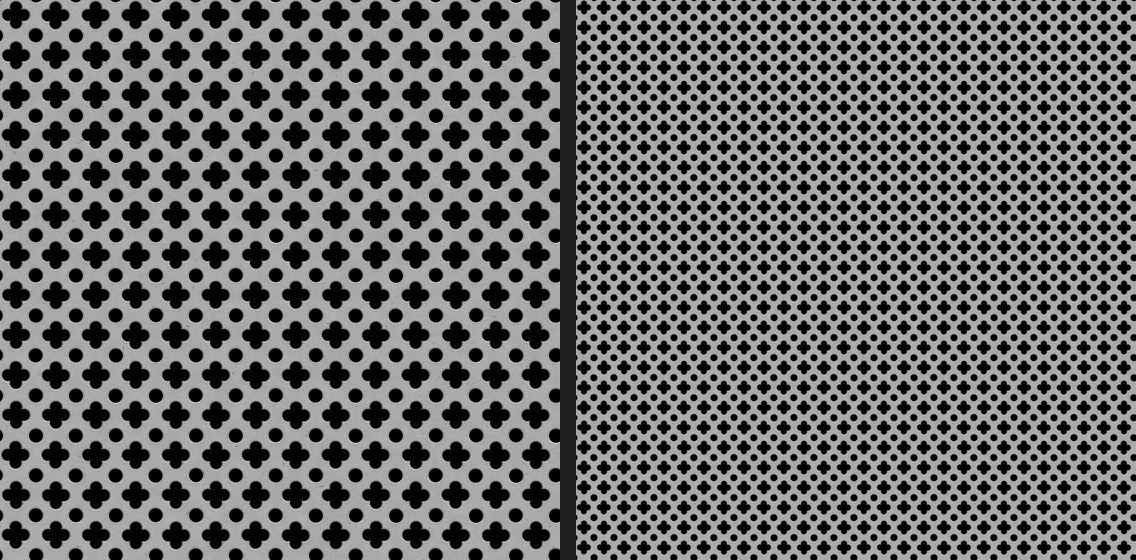
Left, the tile; right, the same tile 2 across and 2 down.
A Shadertoy shader for this pattern:

```glsl
// Perforated grey metal sheet: quatrefoil holes alternating with round holes, 14 by 14 repeats.

const float REPEATS = 14.0;

float hash(vec2 p) {
    vec3 q = fract(vec3(p.xyx) * 0.1031);
    q += dot(q, q.yzx + 33.33);
    return fract((q.x + q.y) * q.z);
}

// Value noise on a lattice that wraps after `period` cells
float wrapNoise(vec2 p, float period) {
    vec2 i = floor(p), f = fract(p);
    f = f * f * (3.0 - 2.0 * f);
    vec2 a = mod(i, period), b = mod(i + 1.0, period);
    return mix(mix(hash(a), hash(vec2(b.x, a.y)), f.x),
               mix(hash(vec2(a.x, b.y)), hash(b), f.x), f.y);
}

// Offset from the nearest hole centre, with a slight punching error per hole
vec2 holeOffset(vec2 p, vec2 centre, float seed) {
    vec2 q = p - centre;
    vec2 id = mod(floor(q + 0.5), REPEATS);
    vec2 jitter = vec2(hash(id + seed), hash(id + seed + 37.0)) - 0.5;
    return fract(q + 0.5) - 0.5 - 0.016 * jitter;
}

float quatrefoil(vec2 p) {
    p = abs(p);
    p = p.x > p.y ? p : p.yx;
    float lobe = length(p - vec2(0.194, 0.0)) - 0.152;
    float core = length(p) - 0.17;
    return min(lobe, core);
}

// Signed distance to the holes, in units of one repeat
float holes(vec2 p) {
    float foil = quatrefoil(holeOffset(p, vec2(0.395, 0.62), 3.0));
    float disc = length(holeOffset(p, vec2(0.896, 0.113), 71.0)) - 0.176;
    return min(foil, disc);
}

void mainImage(out vec4 fragColor, in vec2 fragCoord) {
    vec2 p = fragCoord / iResolution.xy * REPEATS;
    float px = REPEATS / min(iResolution.x, iResolution.y);
    float d = holes(p);

    // Sheet surface: soft mottling, fine grain and a few dark pits
    float mottle = wrapNoise(p * 3.0, REPEATS * 3.0) - 0.5;
    float grain = wrapNoise(p * 18.0, REPEATS * 18.0) - 0.5;
    float metal = 0.668 + 0.025 * mottle + 0.035 * grain;
    float pit = wrapNoise(p * 12.0 + 5.0, REPEATS * 12.0);
    metal -= 0.16 * smoothstep(0.955, 0.99, pit);

    // Punched edge: the lower lip catches light, with uneven wear
    float e = 0.01;
    vec2 normal = vec2(holes(p + vec2(e, 0.0)) - d, holes(p + vec2(0.0, e)) - d) / e;
    float lower = smoothstep(-0.3, 0.9, dot(normal, vec2(-0.25, -0.97)));
    float wear = wrapNoise(p * 5.0 + 9.0, REPEATS * 5.0);
    float lip = 1.0 - smoothstep(0.012, 0.03 + px, d);
    metal += lip * lower * mix(0.04, 0.2, wear);
    metal -= lip * (1.0 - lower) * 0.07;

    // Faint shade on the sheet just below the lip
    float shade = smoothstep(0.015, 0.035, d) * (1.0 - smoothstep(0.035, 0.075, d));
    metal -= 0.06 * shade * lower;

    float solid = smoothstep(-0.8 * px, 0.8 * px, d);
    fragColor = vec4(vec3(metal * solid), 1.0);
}
```
